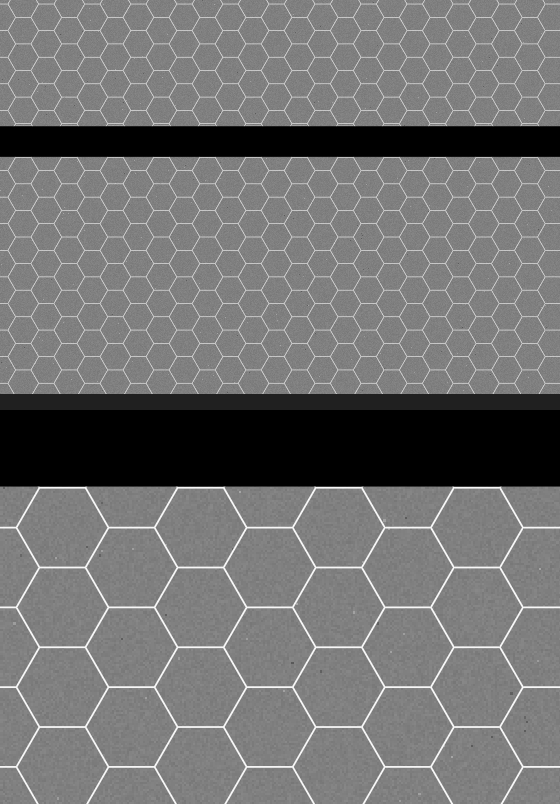
Top, the full canvas; bottom, a detail of the centre.
Give the GLSL for this pattern, as a Shadertoy shader.

```glsl
// Fine white honeycomb on grainy grey, broken by a black horizontal band.

// All lengths are fractions of the canvas height.
const float HEX_SIDE    = 0.03896;   // about 12.2 column pairs across, 14.8 cells down
const float LINE_WIDTH  = 0.0015;
const float COLUMN_X    = 0.0591;    // centre of the first full column
const float LOWER_EDGE  = 0.6009;    // a cell's top edge in the lower panel
const float UPPER_EDGE  = 0.6861;    // a cell's top edge in the upper panel
const float BAND_BOTTOM = 0.6019;
const float BAND_TOP    = 0.6796;
const float SEAM_Y      = 0.6806;    // short strokes just above the band
const float SEAM_ALPHA  = 0.6;

const vec3  GROUND      = vec3(0.5);
const vec3  LINE_COLOR  = vec3(0.97);
const vec3  BAND_COLOR  = vec3(0.0);

const float GRAIN_CELLS = 540.0;     // grain cells per canvas height
const float GRAIN_DEPTH = 0.035;
const float SPECK_SHARE = 0.0012;
const float SPECK_DEPTH = 0.13;

const float SQRT3 = 1.7320508;
const vec2  PITCH = HEX_SIDE * vec2(3.0, SQRT3);

float hash(vec2 p) {
    vec3 q = fract(p.xyx * 0.1031);
    q += dot(q, q.yzx + 33.33);
    return fract((q.x + q.y) * q.z);
}

// Offset from the centre of the nearest repeat.
vec2 repeatCentred(vec2 p, vec2 period) {
    return mod(p + 0.5 * period, period) - 0.5 * period;
}

// Distance to the nearest side in a grid of flat-topped hexagons.
float hexEdgeDistance(vec2 p) {
    vec2 a = repeatCentred(p, PITCH);
    vec2 b = repeatCentred(p - 0.5 * PITCH, PITCH);
    vec2 q = abs(dot(a, a) < dot(b, b) ? a : b);
    return 0.5 * PITCH.y - max(q.y, 0.5 * (SQRT3 * q.x + q.y));
}

// Share of a pixel covered by a line at distance d.
float lineCoverage(float d, float pixel) {
    float halfLine = 0.5 * LINE_WIDTH;
    float halfPixel = 0.5 * pixel;
    float overlap = min(d + halfPixel, halfLine) - max(d - halfPixel, -halfLine);
    return max(overlap, 0.0) / pixel;
}

// Soft step centred on zero, one pixel wide.
float edgeStep(float d, float pixel) {
    return clamp(d / pixel + 0.5, 0.0, 1.0);
}

// Fine grain with rare dark and light specks.
float grain(vec2 p) {
    vec2 cell = floor(p * GRAIN_CELLS);
    float fine = hash(cell) + hash(cell + 71.3) - 1.0;
    float pick = hash(cell + 193.7);
    float speck = step(pick, 0.4 * SPECK_SHARE) - step(1.0 - 0.6 * SPECK_SHARE, pick);
    return GRAIN_DEPTH * fine + SPECK_DEPTH * speck;
}

void mainImage(out vec4 fragColor, in vec2 fragCoord) {
    float pixel = 1.0 / iResolution.y;
    vec2 p = fragCoord * pixel;

    // Each panel has its own vertical phase.
    float topEdge = p.y > 0.5 * (BAND_BOTTOM + BAND_TOP) ? UPPER_EDGE : LOWER_EDGE;
    vec2 gridPos = p - vec2(COLUMN_X, topEdge - 0.5 * PITCH.y);
    float lines = lineCoverage(hexEdgeDistance(gridPos), pixel);

    // Strokes along the seam.
    float columnX = abs(repeatCentred(gridPos, PITCH).x);
    float seam = lineCoverage(abs(p.y - SEAM_Y), pixel)
               * edgeStep(0.5 * HEX_SIDE - columnX, pixel);
    lines = max(lines, SEAM_ALPHA * seam);

    vec3 color = mix(GROUND + grain(p), LINE_COLOR, lines);

    // Black band.
    float band = edgeStep(p.y - BAND_BOTTOM, pixel) * edgeStep(BAND_TOP - p.y, pixel);
    color = mix(color, BAND_COLOR, band);

    fragColor = vec4(color, 1.0);
}
```
